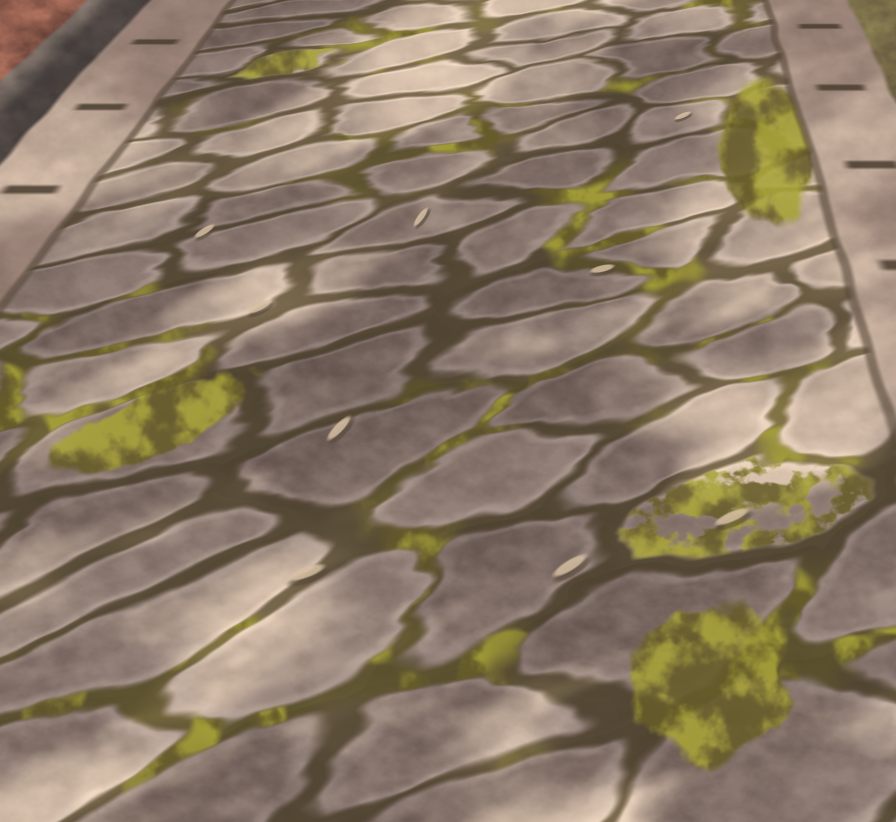
Write a WebGL 2 fragment shader that draws this texture.

```glsl
#version 300 es
precision highp float;
// Sun-dappled crazy paving with mossy joints, receding between two stone borders.
uniform vec2 u_resolution;
out vec4 fragColor;

const vec2 VANISHING = vec2(0.747, 1.614);
const vec3 DARK = vec3(0.39, 0.325, 0.305);
const vec3 SHADE = vec3(0.54, 0.47, 0.44);
const vec3 SUNLIT = vec3(0.87, 0.78, 0.695);
const vec3 JOINT = vec3(0.33, 0.275, 0.215);
const vec3 MOSS_DARK = vec3(0.40, 0.36, 0.16);
const vec3 MOSS_LIGHT = vec3(0.66, 0.64, 0.22);

float hash(vec2 p) {
  return fract(sin(dot(p, vec2(127.1, 311.7))) * 43758.5453);
}

vec2 hash2(vec2 p) {
  return vec2(hash(p), hash(p + 37.2));
}

float noise(vec2 p) {
  vec2 i = floor(p), f = fract(p);
  f = f * f * (3.0 - 2.0 * f);
  return mix(mix(hash(i), hash(i + vec2(1, 0)), f.x),
             mix(hash(i + vec2(0, 1)), hash(i + vec2(1, 1)), f.x), f.y);
}

float fbm(vec2 p) {
  float sum = 0.0, amp = 0.533;
  for (int i = 0; i < 4; i++) {
    sum += amp * noise(p);
    p = mat2(1.6, 1.2, -1.2, 1.6) * p + 5.3;
    amp *= 0.5;
  }
  return sum;
}

// Soft-edged blob: 1 at the centre, 0 at the radius.
float blob(vec2 p, vec2 centre, vec2 radius) {
  return 1.0 - smoothstep(0.0, 1.0, length((p - centre) / radius));
}

// x: rounded distance to the stone edge, y: stone id, zw: offset from its seed.
vec4 stones(vec2 q) {
  vec2 cell = floor(q), nearest = vec2(0), owner = cell;
  float best = 9.0, sum = 0.0;
  for (int k = 0; k < 9; k++) {
    vec2 c = cell + vec2(k % 3 - 1, k / 3 - 1);
    vec2 r = c + 0.08 + 0.84 * hash2(c) - q;
    if (dot(r, r) < best) { best = dot(r, r); nearest = r; owner = c; }
  }
  for (int k = 0; k < 25; k++) {
    vec2 c = owner + vec2(k % 5 - 2, k / 5 - 2);
    vec2 r = c + 0.08 + 0.84 * hash2(c) - q;
    vec2 gap = r - nearest;
    if (dot(gap, gap) > 1e-4) sum += exp(-18.0 * dot(0.5 * (r + nearest), normalize(gap)));
  }
  return vec4(-log(sum) / 18.0, hash(owner + 9.1), nearest);
}

// Short dark slots between the border slabs.
float slots(float v, float across, float phase) {
  float d = abs(fract(v / 0.4 - phase) - 0.5) * 0.4;
  return (1.0 - smoothstep(0.008, 0.026, d)) * (1.0 - smoothstep(0.03, 0.05, abs(across)));
}

// Pale fallen leaf (x) with its shadow (y).
vec2 leaf(vec2 p, vec2 centre, float angle, float size) {
  vec2 d = p - centre;
  d = mat2(cos(angle), -sin(angle), sin(angle), cos(angle)) * d;
  float shape = length(d / vec2(size, size * 0.27));
  float under = length((d + vec2(0.0, size * 0.25)) / vec2(size * 1.1, size * 0.3));
  return 1.0 - smoothstep(0.65, 1.1, vec2(shape, under));
}

void main() {
  vec2 p = gl_FragCoord.xy / u_resolution.y;
  float depth = 1.0 / (VANISHING.y - p.y);
  vec2 ground = vec2(p.x - VANISHING.x, 2.5) * depth;
  float pixel = 14.0 * depth * depth / u_resolution.y;
  float soft = 0.025 + 1.2 * pixel;

  // Dappled light, streaked upwards to the right
  float light = fbm(vec2(p.x * 3.2 + 2.0, p.y * 8.0 - p.x * 2.8 + 4.0));
  light += 0.15 * blob(p, vec2(0.70, 0.55), vec2(0.18, 0.13));
  light += 0.12 * blob(p, vec2(0.48, 0.82), vec2(0.40, 0.14));
  light += 0.14 * blob(p, vec2(0.42, 0.20), vec2(0.35, 0.20));
  light -= 0.16 * blob(p, vec2(0.95, 0.05), vec2(0.50, 0.30));
  light -= 0.12 * blob(p, vec2(0.35, 0.52), vec2(0.40, 0.18));
  float sun = smoothstep(0.42, 0.72, light);

  // Irregular sheared stones
  vec2 q = vec2(ground.x * 4.6, (ground.y - 0.65 * ground.x) * 5.4);
  q += 0.30 * (vec2(fbm(q * 1.7), fbm(q * 1.7 + 19.0)) - 0.5);
  q += 0.07 * (vec2(noise(q * 7.0), noise(q * 7.0 + 31.0)) - 0.5);
  vec4 stone = stones(q);
  float grain = fbm(p * vec2(38.0, 55.0));
  float tone = 0.72 + 0.7 * (stone.y - 0.5) + 0.5 * dot(stone.zw, vec2(-0.5, 0.8)) + 1.1 * (grain - 0.5);
  vec3 col = mix(DARK, SHADE, clamp(tone, 0.0, 1.25));
  col = mix(col, SUNLIT * (0.93 + 0.14 * grain), sun * (0.85 + 0.15 * stone.y));

  // Pale rims and dark joints of uneven width
  float width = 0.005 + 0.07 * noise(q * 1.3 + 7.0);
  float rim = smoothstep(width, width + soft, stone.x) * (1.0 - smoothstep(width + soft, width + soft + 0.07, stone.x));
  col += 0.07 * rim;
  float joint = 1.0 - smoothstep(width - soft * 0.5, width + soft, stone.x);
  float damp = smoothstep(0.52, 0.68, fbm(ground * vec2(5.0, 4.0) + 3.0));
  vec3 filling = mix(JOINT, MOSS_DARK, 0.25 + 0.6 * damp) * (0.85 + 0.35 * sun);
  col = mix(col, filling, joint * 0.85);

  // Moss in gaps and in a few missing stones
  float ragged = 0.5 * (fbm(p * 22.0) - 0.5);
  float patches = blob(p, vec2(0.935, 0.815), vec2(0.09, 0.125));
  patches = max(patches, blob(p, vec2(0.87, 0.17), vec2(0.14, 0.15)));
  patches = max(patches, blob(p - vec2(0, 0.4 * p.x), vec2(0.18, 0.41), vec2(0.17, 0.06)));
  float moss = smoothstep(0.22, 0.36, patches + ragged);
  moss = max(moss, step(0.965, stone.y) * (1.0 - joint) * smoothstep(0.38, 0.55, grain));
  moss = max(moss, joint * damp * smoothstep(0.45, 0.65, noise(p * 24.0)));
  float tuft = smoothstep(0.35, 0.68, fbm(p * 30.0 + 8.0) + 0.10 * sun);
  col = mix(col, mix(MOSS_DARK, MOSS_LIGHT, tuft), moss * 0.88);

  // Slab borders, kerb and the ground outside
  float edge = 0.004 + 1.5 * depth / u_resolution.y;
  float u = ground.x + 0.008 * (noise(ground * 9.0) - 0.5);
  vec3 slab = mix(vec3(0.58, 0.49, 0.45), SUNLIT, 0.75 * sun) * (0.9 + 0.2 * grain);
  float slot = slots(ground.y, u + 0.84, 0.9) + slots(ground.y, u - 0.385, 0.175);
  slab = mix(slab, JOINT * 0.85, slot * 0.85);
  float border = smoothstep(-edge, edge, max(-0.754 - u, u - 0.299));
  col = mix(col, slab, border);
  float seam = min(abs(u + 0.754), abs(u - 0.299));
  col = mix(col, JOINT, 0.6 * (1.0 - smoothstep(0.002, 0.005 + edge, seam)));
  vec3 kerb = mix(vec3(0.29, 0.26, 0.25), vec3(0.50, 0.45, 0.42), smoothstep(0.98, 1.04, -u)) * (0.8 + 0.4 * grain);
  col = mix(col, kerb, smoothstep(-edge, edge, -0.92 - u));
  col = mix(col, vec3(0.56, 0.36, 0.30) * (0.6 + 0.8 * grain), smoothstep(-edge, edge, -1.045 - u));
  col = mix(col, mix(JOINT, vec3(0.62, 0.58, 0.36), grain), smoothstep(-edge, edge, u - 0.465));

  // Scattered leaves
  for (int i = 0; i < 9; i++) {
    vec2 r = hash2(vec2(i, 4.7));
    vec2 centre = vec2(0.12 + 0.85 * r.x, 0.30 + 0.62 * r.y);
    vec2 l = leaf(p, centre, 0.2 + 0.8 * hash(r), 0.010 + 0.016 * (1.0 - r.y));
    col = mix(col, JOINT, 0.6 * l.y);
    col = mix(col, vec3(0.84, 0.75, 0.64), 0.85 * l.x);
  }
  fragColor = vec4(clamp(col, 0.0, 1.0), 1.0);
}
```
